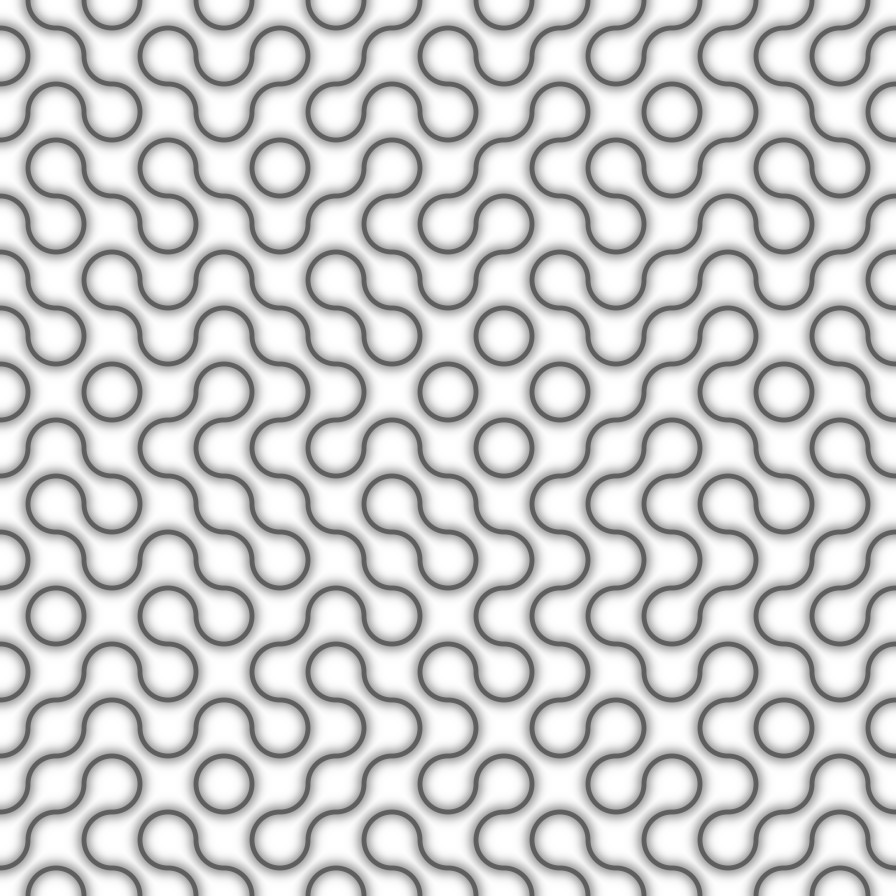
A WebGL 2 fragment shader for this pattern:

```glsl
#version 300 es
precision highp float;

#define TILES 16.0
#define SEED 7.0
#define ARC_RADIUS 0.5
#define LINE_HALF_WIDTH 0.043
#define LINE_SHADE 0.37
#define GLOW_DEPTH 0.36
#define GLOW_FALLOFF 42.0

uniform vec2 u_resolution;
out vec4 fragColor;

float hash21(vec2 cell) {
    vec3 p = fract(vec3(cell.xyx + SEED) * vec3(0.1031, 0.1030, 0.0973));
    p += dot(p, p.yzx + 33.33);
    return fract((p.x + p.y) * p.z);
}

// Distance to two quarter arcs around opposite corners of a randomly flipped tile
float truchetDistance(vec2 p) {
    vec2 cell = mod(floor(p), TILES);
    vec2 local = fract(p);
    if (hash21(cell) < 0.5) local.x = 1.0 - local.x;
    float nearestCorner = min(length(local), length(local - 1.0));
    return abs(nearestCorner - ARC_RADIUS);
}

void main() {
    vec2 p = gl_FragCoord.xy / u_resolution * TILES;
    float pixel = TILES / min(u_resolution.x, u_resolution.y);
    float dist = truchetDistance(p);

    // Soft shadow on white, then the crisp line over it
    float ground = 1.0 - GLOW_DEPTH * exp(-GLOW_FALLOFF * dist * dist);
    float edge = 0.75 * pixel;
    float line = 1.0 - smoothstep(-edge, edge, dist - LINE_HALF_WIDTH);
    fragColor = vec4(vec3(mix(ground, LINE_SHADE, line)), 1.0);
}
```
